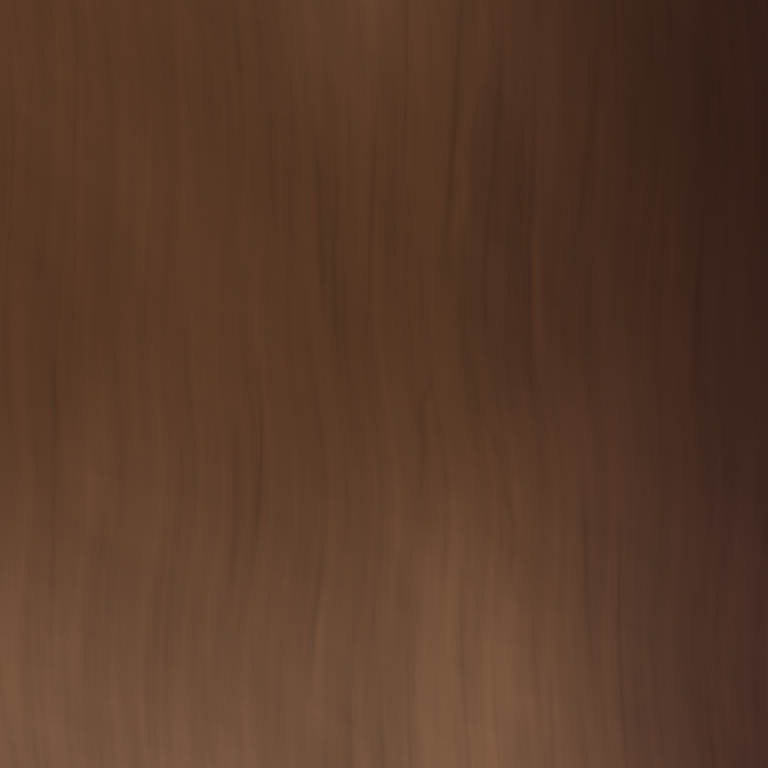
Reproduce this texture procedurally as a WebGL 1 fragment shader.

```glsl
precision highp float;
// Dark brown wood veneer: soft vertical grain, faint arched veins, shade falling to the right.

uniform vec2 u_resolution;

const vec3 BROWN = vec3(0.342, 0.222, 0.145);
const vec3 LIGHT_BROWN = vec3(0.465, 0.335, 0.248);
const vec3 SHADE_TOP = vec3(0.208, 0.122, 0.094);
const vec3 SHADE_BOTTOM = vec3(0.275, 0.172, 0.145);
const float BLOTCH_STRENGTH = 0.050;
const float STREAK_STRENGTH = 0.034;
const float FIBER_STRENGTH = 0.020;
const float MOTTLE_STRENGTH = 0.012;
const float LINE_STRENGTH = 0.065;
const float VEIN_STRENGTH = 0.075;
const float LINE_COUNT = 19.0;
const vec2 LENS_CENTER = vec2(0.660, 0.68);
const vec2 LENS_RADIUS = vec2(0.052, 0.225);
const vec2 ARCH_TIP = vec2(0.595, 0.56);
const float ARCH_CURVE = 0.018;

float hash(float n) {
  return fract(sin(n * 91.35) * 4375.85);
}

// Layered sines, each octave bent by the one before; about -1 to 1.
float waves(vec2 p) {
  float sum = 0.0;
  float weight = 0.5;
  for (int i = 0; i < 4; i++) {
    float k = float(i);
    sum += weight * sin(p.x + 1.7 * k + 1.3 * sin(p.y + 2.1 * k));
    p = vec2(p.x * 1.83 + 0.35 * p.y + sum, p.y * 1.57 + 0.8);
    weight *= 0.62;
  }
  return sum;
}

// Soft stripe around a distance of zero.
float stripe(float d, float width) {
  return exp(-d * d / (width * width));
}

// Signed distance, to first order, from a leaning ellipse.
float lensDistance(vec2 p) {
  vec2 q = p - LENS_CENTER;
  q.x += 0.08 * q.y;
  float l = length(q / LENS_RADIUS);
  return l * (l - 1.0) / max(length(q / (LENS_RADIUS * LENS_RADIUS)), 0.001);
}

// Signed distance, to first order, from an arch opening downward.
float archDistance(vec2 p) {
  vec2 q = p - ARCH_TIP;
  return (q.x * q.x / ARCH_CURVE + q.y) / length(vec2(2.0 * q.x / ARCH_CURVE, 1.0));
}

// Wavering lines, mostly dark, broken into soft lengths.
float grainLines(vec2 p) {
  float sum = 0.0;
  for (float i = 0.0; i < LINE_COUNT; i++) {
    float seed = hash(i + 3.0);
    float x = (i + 0.1 + 0.8 * seed) / LINE_COUNT;
    x += 0.010 * sin(p.y * (3.0 + 3.0 * seed) + 6.3 * hash(i + 31.0));
    float fade = smoothstep(-0.3, 1.0, sin(p.y * (6.0 + 7.0 * seed) + 40.0 * seed));
    float line = stripe(p.x - x, 0.0025 + 0.003 * seed);
    sum += line * fade * (hash(i + 57.0) < 0.3 ? -0.6 : 1.0);
  }
  return sum;
}

// Broad light: pale along the bottom, dark along the right.
vec3 shadedWood(vec2 p) {
  float lowGlow = 1.0 - smoothstep(-0.10, 0.62, p.y);
  float topGlow = 0.25 * smoothstep(0.75, 1.05, p.y) * stripe(p.x - 0.47, 0.16);
  vec3 color = mix(BROWN, LIGHT_BROWN, lowGlow + topGlow);
  float start = mix(0.62, 0.45, smoothstep(0.1, 0.7, p.y));
  float shade = smoothstep(start, 1.05, p.x);
  return mix(color, mix(SHADE_BOTTOM, SHADE_TOP, smoothstep(0.1, 0.8, p.y)), shade);
}

void main() {
  vec2 p = gl_FragCoord.xy / u_resolution;
  vec2 bent = p + vec2(0.010 * sin(p.y * 5.0 + p.x * 7.0) + 0.004 * sin(p.y * 13.0), 0.0);

  // Cloudy patches, streaks, fibers and a faint mottle.
  float tone = BLOTCH_STRENGTH * waves(vec2(p.x * 11.0, p.y * 8.0));
  tone += STREAK_STRENGTH * waves(vec2(bent.x * 80.0, p.y * 7.0 + 2.0));
  tone += FIBER_STRENGTH * waves(vec2(bent.x * 230.0, p.y * 14.0));
  tone += MOTTLE_STRENGTH * waves(vec2(p.x * 70.0 + p.y * 50.0, p.y * 60.0 - p.x * 35.0));
  tone -= LINE_STRENGTH * grainLines(bent);

  // Arched veins, worn away in places: a pale lens above a dark arch.
  vec2 ragged = bent + vec2(0.004 * sin(p.y * 31.0) + 0.003 * sin(p.y * 57.0), 0.0);
  float lens = lensDistance(ragged);
  float arch = archDistance(ragged);
  float wear = 0.55 + 0.45 * sin(p.y * 17.0 + p.x * 23.0);
  float archFade = smoothstep(0.12, 0.35, p.y) * smoothstep(0.57, 0.48, p.y);
  float lensFade = smoothstep(0.44, 0.58, p.y);
  tone += VEIN_STRENGTH * stripe(lens, 0.007) * wear * lensFade;
  tone -= 0.05 * smoothstep(0.03, -0.04, lens);
  tone -= VEIN_STRENGTH * stripe(arch, 0.005) * archFade * wear;
  tone += 0.04 * smoothstep(0.01, -0.05, arch) * (1.0 - smoothstep(0.2, 0.5, p.y));

  gl_FragColor = vec4(shadedWood(p) * (1.0 + tone), 1.0);
}
```
